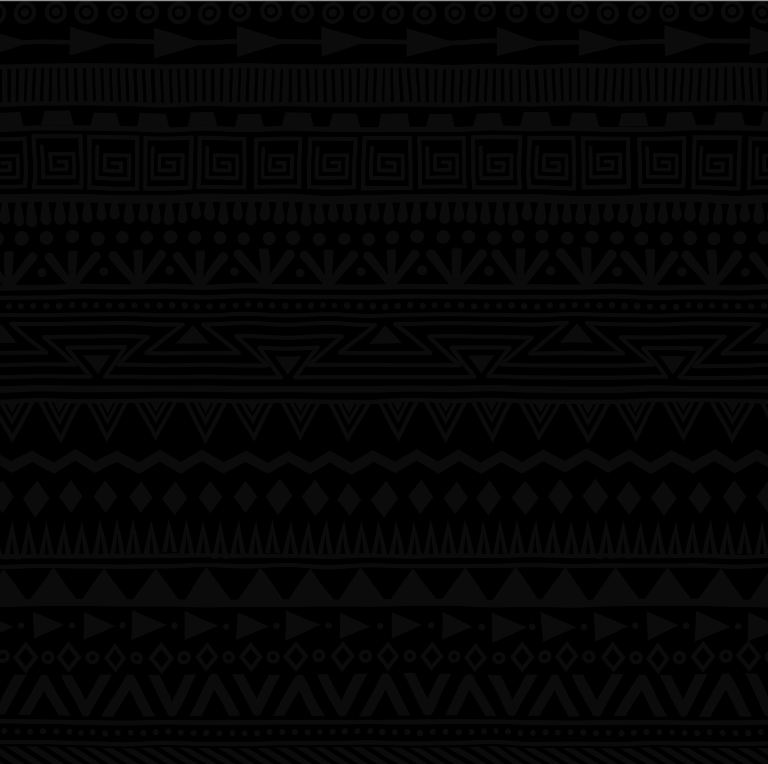
Write a Shadertoy shader that draws this pattern.

```glsl
// Tribal bands in near-black ink on black: rings, arrows, spirals, drips, zigzags, diamonds.
// Each band repeats a distance function across a 768-unit width, with y running down;
// hashed jitter per repeat and a gentle noise warp give it a hand-drawn line.

float hash(vec2 p) { return fract(sin(dot(p, vec2(127.1, 311.7))) * 43758.5453); }

float noise(vec2 p) {
    vec2 i = floor(p), f = fract(p);
    f = f * f * (3.0 - 2.0 * f);
    return mix(mix(hash(i), hash(i + vec2(1, 0)), f.x),
               mix(hash(i + vec2(0, 1)), hash(i + vec2(1, 1)), f.x), f.y);
}

// Local position in a row of n repeats around centre c; z is a random value per repeat
vec3 cell(vec2 p, float n, vec2 c, float jitter) {
    float w = 768.0 / n, i = floor((p.x - c.x) / w + 0.5);
    vec2 id = vec2(mod(i, n), c.y);
    vec2 shift = vec2(hash(id), hash(id + 7.3)) - 0.5;
    float size = 1.0 + 0.16 * jitter * (hash(id + 3.1) - 0.5);
    return vec3((vec2(p.x - c.x - i * w, p.y - c.y) + shift * jitter * vec2(0.07 * w, 2)) * size, hash(id + 5.7));
}

float segment(vec2 p, vec2 a, vec2 b) {
    vec2 d = b - a;
    return length(p - a - d * clamp(dot(p - a, d) / dot(d, d), 0.0, 1.0));
}

// Sides of a triangle with its apex at the origin, widening along +y
float flanks(vec2 p, float halfWidth, float height) {
    return dot(vec2(abs(p.x), p.y), normalize(vec2(height, -halfWidth)));
}

float wedge(vec2 p, float halfWidth, float height) { return max(flanks(p, halfWidth, height), p.y - height); }

float diamond(vec2 p, vec2 r) { return (dot(abs(p), r.yx) - r.x * r.y) / length(r); }

float ring(vec2 p, float r, float halfLine) { return abs(length(p) - r) - halfLine; }

float squareSpiral(vec2 p) {
    float d = 1e3;
    vec2 a = vec2(0), dir = vec2(7.5, 0);
    for (int i = 0; i < 8; i++) {
        vec2 b = a + dir * float(i / 2 + 1);
        d = min(d, segment(p, a, b));
        a = b;
        dir = vec2(-dir.y, dir.x);
    }
    return d - 1.7;
}

// Overhanging wave, mirrored about u = 0: high run, slanted fold, low run
float foldedLine(vec2 p, vec2 high, vec2 low) {
    return min(segment(p, high, low), min(segment(p, vec2(96, high.y), high), segment(p, low, vec2(0, low.y)))) - 1.9;
}

float upperBands(vec2 p) {
    // Rings with a dot, then arrows on a shaft
    vec3 q = cell(p, 25.0, vec2(25, 12), 0.6);
    float d = min(ring(q.xy, 9.2, 1.9), length(q.xy) - 4.0);
    q = cell(p, 9.0, vec2(90, 42), 1.0);
    d = min(d, min(wedge(vec2(q.y, 25.0 - q.x), 14.0, 47.0), abs(p.y - 42.0) - 2.2));
    // Comb and trapezoids
    q = cell(p, 90.0, vec2(4, 86), 1.0);
    d = min(d, max(abs(q.x) - 2.6, abs(p.y - 86.0) - 18.0));
    q = cell(p, 16.0, vec2(9, 120), 1.0);
    d = min(d, max(abs(q.x) - 13.5 - 0.25 * q.y, abs(q.y) - 7.0));
    // Framed square spirals
    q = cell(p, 14.0, vec2(3, 163), 0.5);
    vec2 frame = abs(q.xy) - vec2(22.5, 24.5);
    d = min(d, min(abs(max(frame.x, frame.y)) - 1.9, squareSpiral(q.xy)));
    // Drips and dots
    q = cell(p, 56.0, vec2(5, 200), 1.0);
    float drop = 15.0 + 6.0 * q.z;
    d = min(d, length(q.xy - vec2(0, clamp(q.y, 0.0, drop))) - mix(2.8, 5.0, smoothstep(2.0, drop, q.y)));
    d = min(d, length(cell(p, 31.0, vec2(22, 238), 1.0).xy) - 6.4);
    // Three-leaf sprouts with dots between
    q = cell(p, 12.0, vec2(9, 284), 0.6);
    float leaf = min(segment(q.xy, vec2(0), vec2(0, -31)), segment(vec2(abs(q.x), q.y), vec2(2, 0), vec2(24, -28)));
    d = min(d, max(leaf - 3.2 + 0.05 * q.y, -34.0 - q.y));
    d = min(d, length(cell(p, 12.0, vec2(41, 272), 1.0).xy) - 4.5);
    return min(d, length(cell(p, 61.0, vec2(8, 306), 0.6).xy) - 3.0);
}

float lowerBands(vec2 p) {
    // Three nested folded lines around solid triangles
    vec3 q = cell(p, 4.0, vec2(1, 325), 0.0);
    vec2 m = vec2(abs(q.x), p.y);
    float d = min(foldedLine(m, vec2(10, 324), vec2(46, 353)), foldedLine(m, vec2(44, 337), vec2(75, 365)));
    d = min(d, foldedLine(m, vec2(67, 348), vec2(89, 377)));
    d = min(d, min(wedge(q.xy, 16.0, 18.0), wedge(vec2(m.x - 96.0, 374.0 - p.y), 13.0, 18.0)));
    // Nested hanging chevrons with a solid core
    q = cell(p, 16.0, vec2(13, 403), 0.8);
    float hang = flanks(vec2(q.x, 39.0 - q.y), 21.0, 39.0);
    float nest = min(min(abs(hang + 1.9) - 1.9, abs(hang + 10.0) - 1.6), hang + 14.0);
    d = min(d, max(nest, 402.0 - p.y));
    // Zigzag, diamonds, spikes
    float zig = abs(cell(p, 18.0, vec2(32, 455), 0.0).x);
    d = min(d, abs(p.y - 455.5 - 0.58 * zig) * 0.865 - 4.9);
    d = min(d, diamond(cell(p, 22.0, vec2(1, 498), 1.0).xy, vec2(12.5, 17)));
    q = cell(p, 44.0, vec2(12, 521), 1.0);
    d = min(d, max(wedge(q.xy, 8.0, 35.0), -wedge(q.xy - vec2(0, 13), 5.0, 40.0)));
    // Mountain row, pointers with dots
    d = min(d, wedge(cell(p, 15.0, vec2(3, 568), 0.5).xy, 25.0, 35.0));
    d = min(d, wedge(vec2(1, -1) * cell(p, 15.0, vec2(47, 626), 1.0).yx + vec2(0, 17), 14.0, 32.0));
    d = min(d, length(cell(p, 15.0, vec2(21, 626), 0.5).xy) - 3.0);
    // Hollow diamonds and rings
    d = min(d, abs(diamond(cell(p, 17.0, vec2(25, 657), 0.6).xy, vec2(9.5, 12))) - 1.9);
    d = min(d, ring(cell(p, 17.0, vec2(47.5, 657), 0.6).xy, 4.6, 1.7));
    // Alternating chevrons
    q = cell(p, 9.0, vec2(43, 695), 0.3);
    m = vec2(abs(q.x), q.y);
    float chevron = min(segment(m, vec2(0, -16), vec2(21, 22)), segment(m, vec2(42.7, 16), vec2(23, -22)));
    d = min(d, max(chevron - 5.0, abs(q.y) - 20.5));
    // Fine dots and slanted strokes
    d = min(d, length(cell(p, 61.0, vec2(5, 732), 0.6).xy) - 2.8);
    q = cell(vec2(p.x - 1.6 * (p.y - 757.0), p.y), 40.0, vec2(8, 757), 0.6);
    return min(d, max(abs(q.x) * 0.53 - 2.6, abs(p.y - 757.0) - 9.5));
}

void mainImage(out vec4 fragColor, in vec2 fragCoord) {
    float pixel = 768.0 / iResolution.x;
    vec2 p = vec2(fragCoord.x, iResolution.y - fragCoord.y) * pixel;
    vec2 warped = p + 2.8 * (vec2(noise(p / 34.0), noise(p / 41.0 + 50.0)) - 0.5);
    float d = min(upperBands(warped), lowerBands(warped));
    // Ruled lines: height and half thickness
    const vec2 rules[14] = vec2[14](vec2(66, 2.2), vec2(104, 2.2), vec2(129, 2.4), vec2(199, 4), vec2(287, 2.5),
        vec2(297, 2), vec2(315, 1.8), vec2(389, 3), vec2(401, 2), vec2(556, 2), vec2(566, 2), vec2(603, 3.5),
        vec2(722, 2.2), vec2(743, 2));
    for (int i = 0; i < 14; i++) d = min(d, abs(warped.y - rules[i].x) - rules[i].y);
    vec3 color = vec3(0.044) * smoothstep(0.6, -0.6, (d - 0.15) / pixel);
    // Pale hairline along the top edge
    color = mix(color, vec3(0.58), smoothstep(0.7, -0.7, (p.y - 1.2) / pixel));
    fragColor = vec4(color, 1);
}
```
